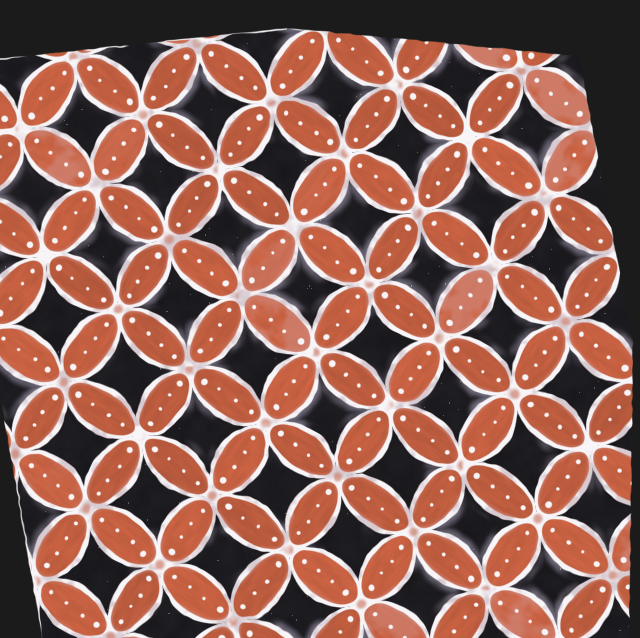
Give the GLSL for this pattern, as a Shadertoy shader.

```glsl
// Hand-painted lattice of dotted terracotta leaves with white rims on a dark cut panel.
#define ORIGIN vec2(0.4595, 0.6462)   // one lattice node, in canvas heights
#define STEP_A vec2(0.1158, -0.0871)  // node spacing down to the right
#define STEP_B vec2(-0.0805, -0.1110) // node spacing down to the left
#define NODE_JITTER 0.007
#define LEAF_WIDTH 0.0285             // half width of the coloured leaf
#define TIP_GAP 0.0125                // from leaf tip to node
#define RIM 0.0085                    // white rim at the leaf waist
#define WOBBLE 0.0035
#define TERRACOTTA vec3(0.77, 0.375, 0.255)
#define PALE_CLAY vec3(0.81, 0.51, 0.45)
#define CHALK vec3(0.97, 0.96, 0.97)
#define INK vec3(0.105, 0.10, 0.115)

float hash(vec2 p) {
    vec3 h = fract(p.xyx * vec3(0.1031, 0.1030, 0.0973));
    h += dot(h, h.yzx + 33.33);
    return fract((h.x + h.y) * h.z);
}

float noise(vec2 p) {
    vec2 i = floor(p), f = fract(p);
    f = f * f * (3.0 - 2.0 * f);
    return mix(mix(hash(i), hash(i + vec2(1, 0)), f.x),
               mix(hash(i + vec2(0, 1)), hash(i + vec2(1, 1)), f.x), f.y);
}

float fbm(vec2 p) {
    return 0.55 * noise(p) + 0.3 * noise(p * 2.1 + 7.0) + 0.15 * noise(p * 4.3 + 3.0);
}

float fill(float d) {
    float aa = 0.9 / iResolution.y;
    return 1.0 - smoothstep(-aa, aa, d);
}

vec2 node(vec2 id) {
    vec2 jitter = vec2(hash(id + 51.0), hash(id + 87.0)) - 0.5;
    return ORIGIN + id.x * STEP_A + id.y * STEP_B + NODE_JITTER * jitter;
}

float ellipse(vec2 q, vec2 r) {
    float k = length(q / r);
    return k * (k - 1.0) / max(length(q / (r * r)), 0.001);
}

float lens(vec2 q, float halfLength, float halfWidth) {
    float R = (halfLength * halfLength + halfWidth * halfWidth) / (2.0 * halfWidth);
    return length(vec2(q.x, abs(q.y) + R - halfWidth)) - R;
}

// Convex outline of the panel, listed clockwise.
float panel(vec2 p) {
    vec2 v[7] = vec2[7](vec2(-0.01, 0.907), vec2(0.45, 0.956), vec2(0.907, 0.9125),
        vec2(0.992, 0.465), vec2(0.986, -0.01), vec2(0.068, -0.01), vec2(-0.01, 0.44));
    float d = -1.0;
    for (int i = 0; i < 7; i++) {
        vec2 e = normalize(v[(i + 1) % 7] - v[i]);
        d = max(d, dot(p - v[i], vec2(-e.y, e.x)));
    }
    return d;
}

void mainImage(out vec4 fragColor, in vec2 fragCoord) {
    vec2 uv = fragCoord / iResolution.y;
    vec2 p = uv + WOBBLE * (vec2(noise(uv * 32.0), noise(uv * 32.0 + 40.0)) - 0.5);
    float rough = noise(uv * 95.0) - 0.5;

    // Nearest leaf and rim among the surrounding lattice edges.
    vec2 cell = floor(inverse(mat2(STEP_A, STEP_B)) * (p - ORIGIN));
    float leaf = 1.0, rim = 1.0, knot = 1.0, seed = 0.0;
    vec2 local = vec2(0), size = vec2(1);
    for (int k = 0; k < 18; k++) {
        vec2 id = cell + vec2(k % 3, (k / 3) % 3) - 1.0;
        vec2 axis = k < 9 ? vec2(1, 0) : vec2(0, 1);
        vec2 start = node(id), span = node(id + axis) - start;
        float halfLength = 0.5 * length(span), h = hash(id * 3.0 + axis * 17.0 + 29.0);
        vec2 dir = normalize(span), c = p - start - 0.5 * span;
        vec2 q = vec2(dot(c, dir), dot(c, vec2(-dir.y, dir.x)));
        vec2 r = vec2(halfLength - TIP_GAP, LEAF_WIDTH + 0.004 * (h - 0.5));
        float d = ellipse(q, r);
        rim = min(rim, min(lens(q, halfLength, r.y + RIM), d - 0.65 * RIM));
        knot = min(knot, length(p - start));
        if (d < leaf) { leaf = d; local = q; size = r; seed = h; }
    }
    rim = min(rim, knot - 0.0125) + 0.0022 * rough;

    // Dark ground with grey smears along the rims.
    float smear = smoothstep(0.48, 0.75, fbm(uv * 13.0 + 5.0));
    vec3 col = INK + 0.035 * (fbm(uv * 45.0) - 0.4);
    col = mix(col, vec3(0.42, 0.40, 0.46), smear * (1.0 - smoothstep(0.0, 0.015, rim)));
    col += 0.25 * step(0.996, hash(floor(uv * 300.0))) * fill(length(fract(uv * 300.0) - 0.5) - 0.3);

    // Chalky rim, thin in places, rosy where the leaves meet.
    float thin = smoothstep(0.46, 0.72, fbm(uv * 38.0 + 11.0));
    vec3 chalk = mix(CHALK, vec3(0.80, 0.74, 0.77), 0.75 * thin);
    float rosy = (1.0 - smoothstep(0.003, 0.011, knot)) * smoothstep(0.25, 0.65, noise(uv * 60.0));
    chalk = mix(chalk, vec3(0.80, 0.52, 0.46), 0.75 * rosy);
    col = mix(col, chalk, fill(rim));

    // Leaf paint: tone per leaf, brush streaks along its length, paler edge.
    float streak = fbm(local * vec2(35.0, 150.0) + seed * 90.0);
    float pale = 0.75 * smoothstep(0.86, 0.97, seed) * smoothstep(0.25, 0.6, fbm(uv * 30.0));
    pale += 0.6 * smoothstep(-0.006, 0.0, leaf) * smoothstep(0.35, 0.65, noise(uv * 28.0));
    vec3 clay = TERRACOTTA * (0.93 + 0.09 * seed + 0.13 * (streak - 0.45));
    col = mix(col, mix(clay, PALE_CLAY, min(pale, 0.9)), fill(leaf + 0.0012 * rough));

    // Four dots on the long axis; one end is heavier.
    for (int i = 0; i < 4; i++) {
        float s = float(i) / 1.5 - 1.0, h = hash(vec2(seed * 400.0, float(i) * 9.0 + 2.0));
        vec2 at = vec2(0.71 * s * size.x, 0.0) + 0.004 * (vec2(h, fract(h * 7.0)) - 0.5);
        float heavy = step(0.9, s * (seed > 0.35 ? 1.0 : -1.0));
        float radius = 0.0025 + 0.0011 * abs(s) + 0.0013 * heavy + 0.001 * (h - 0.5);
        col = mix(col, CHALK, fill(length(local - at) - radius));
    }

    // Trimmed panel with a broken white edge on its left side.
    float edge = panel(uv + 0.002 * rough);
    float sliver = fill(-edge - 0.004 * noise(uv * 24.0)) * step(uv.x, 0.45);
    col = mix(col, CHALK, sliver * smoothstep(0.4, 0.6, noise(uv * 18.0)));
    fragColor = vec4(mix(vec3(0.104), col, fill(edge)), 1.0);
}
```
